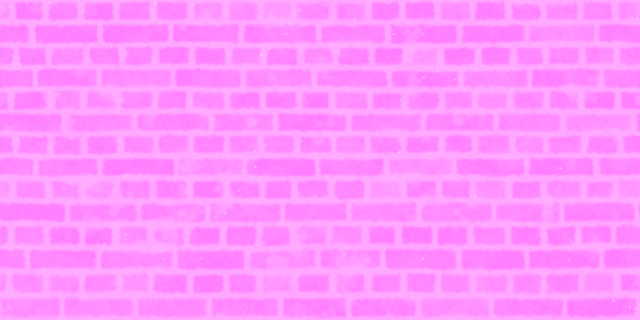
A WebGL 2 fragment shader for this texture:

```glsl
#version 300 es
precision highp float;
// Worn pink brick wall: courses of long bricks alternate with courses of short ones.
uniform vec2 u_resolution;
out vec4 fragColor;

const float PI = 3.14159;
const vec2 WALL = vec2(28.0, 14.0); // wall size, measured in course heights

float hash(vec2 p) {
  return fract(sin(dot(p, vec2(127.1, 311.7))) * 43758.5453);
}

// Value noise that wraps at the wall's edges
float noise(vec2 q, float freq) {
  vec2 cell = floor(q * freq), t = fract(q * freq), size = WALL * freq;
  t = t * t * (3.0 - 2.0 * t);
  vec2 lo = mod(cell, size), hi = mod(cell + 1.0, size);
  return mix(mix(hash(lo), hash(vec2(hi.x, lo.y)), t.x),
             mix(hash(vec2(lo.x, hi.y)), hash(hi), t.x), t.y);
}

float fbm(vec2 q, float freq) {
  float sum = 0.0, weight = 0.5;
  for (int i = 0; i < 4; i++) {
    sum += weight * noise(q + float(i) * 3.0, freq);
    freq *= 2.0;
    weight *= 0.5;
  }
  return sum / 0.9375;
}

float roundBox(vec2 p, vec2 halfSize, float radius) {
  vec2 d = abs(p) - halfSize + radius;
  return length(max(d, 0.0)) + min(max(d.x, d.y), 0.0) - radius;
}

// Unevenly spaced upright joint
float jointAt(float index, float row, float count) {
  return index + 0.12 * (hash(vec2(mod(index, count), row + 40.0)) - 0.5);
}

// Sparse pale flecks
float flecks(vec2 q, float aa) {
  vec2 g = q * 3.0, cell = floor(g);
  vec2 spot = 0.3 + 0.4 * vec2(hash(cell + 5.3), hash(cell + 9.1));
  float radius = 0.06 + 0.1 * hash(cell + 2.7);
  float dist = length(fract(g) - spot) - radius;
  return step(0.983, hash(cell)) * (1.0 - smoothstep(-aa, aa, dist / 3.0));
}

void main() {
  vec2 uv = gl_FragCoord.xy / u_resolution;
  float aa = WALL.y / u_resolution.y;

  // Courses are a little taller near the bottom and not quite level
  uv.y -= 0.013 * (sin(PI * uv.y) + 0.3 * sin(2.0 * PI * uv.y));
  vec2 q = uv * WALL;
  float level = q.y + 0.08 * (noise(q, 0.5) - 0.5);
  float row = mod(floor(level), WALL.y);

  // Bond: short bricks in odd courses, long bricks shifted by half in turn
  bool isShort = mod(row, 2.0) > 0.5;
  float count = isShort ? 18.0 : 9.0;
  float shift = isShort ? 0.33 + 0.2 * (hash(vec2(row, 7.0)) - 0.5)
                        : (mod(row, 4.0) < 0.5 && row < 11.0 ? 0.93 : 0.45);
  float x = uv.x * count - shift;
  float column = floor(x);
  if (x < jointAt(column, row, count)) column -= 1.0;
  else if (x > jointAt(column + 1.0, row, count)) column += 1.0;
  float left = jointAt(column, row, count);
  float right = jointAt(column + 1.0, row, count);
  vec2 id = vec2(mod(column, count), row);

  // Brick outline with ragged, rounded edges
  float pitch = WALL.x / count;
  vec2 local = vec2((x - 0.5 * (left + right)) * pitch, fract(level) - 0.5);
  vec2 halfSize = vec2(0.5 * (right - left) * pitch - (isShort ? 0.13 : 0.1),
                       0.385 + 0.04 * (hash(id + 3.0) - 0.5));
  float edge = roundBox(local, halfSize, 0.14);
  edge += 0.15 * (fbm(q, 3.0) - 0.5) + 0.05 * (noise(q, 12.0) - 0.5);
  float brick = 1.0 - smoothstep(-0.05 - aa, 0.035 + aa, edge);

  // Green channel: brick tone, pale worn bricks, mottling and fine grain
  float cloud = fbm(q + 5.0, 1.0), grain = fbm(q + 11.0, 6.0);
  float tone = 0.528 + 0.05 * (hash(id + 17.0) - 0.5);
  tone += 0.1 * (cloud - 0.5) + 0.07 * (grain - 0.5);
  tone += 0.04 * step(0.87, hash(id + 23.0));
  tone += 0.07 * smoothstep(0.62, 0.78, fbm(q + 2.0, 1.0));
  tone += 0.025 * smoothstep(-0.16, 0.0, edge);
  float mortar = 0.662 + 0.04 * (cloud - 0.5) + 0.04 * (grain - 0.5);

  float green = mix(mortar, max(tone, 0.49), brick);
  green = mix(green, 0.8, 0.7 * flecks(q, aa));
  fragColor = vec4(1.0, green, 1.0, 1.0);
}
```
